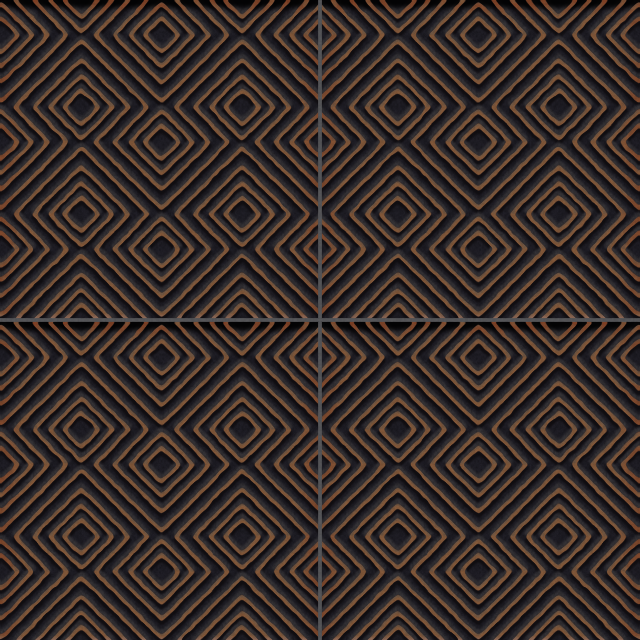
A WebGL 1 fragment shader for this pattern:

```glsl
precision highp float;
// Two by two embossed tiles: bronze ridges form nested diamonds joined by zigzags.
// Each point is measured to its closest diamond centre; four radii give the ridges.
// Offset samples of the same field shade the relief, and noise adds wear.

uniform vec2 u_resolution;

// Lengths are in tile widths; the canvas is two tiles wide.
const float COLUMN = 0.2513;      // between diamond columns
const float ROW = 0.3346;         // between diamonds in one column
const float DROP = 0.1094;        // shift of every other column
const float PITCH = 1.0078;       // start of the second tile row
const float GROUT_HALF = 0.0056;
const float RIDGE_HALF = 0.0061;
const float CORNER = 0.0065;
const vec4 RADII = vec4(0.0573, 0.1012, 0.1510, 0.2097);

float hash(vec2 p) {
  return fract(sin(dot(p, vec2(127.1, 311.7))) * 43758.5453);
}

float noise(vec2 p) {
  vec2 i = floor(p);
  vec2 f = fract(p);
  f = f * f * (3.0 - 2.0 * f);
  float low = mix(hash(i), hash(i + vec2(1.0, 0.0)), f.x);
  float high = mix(hash(i + vec2(0.0, 1.0)), hash(i + vec2(1.0, 1.0)), f.x);
  return mix(low, high, f.y);
}

float fbm(vec2 p) {
  float sum = 0.0;
  float gain = 0.5;
  for (int i = 0; i < 4; i++) {
    sum += gain * noise(p);
    p = p * 2.03 + 7.1;
    gain *= 0.5;
  }
  return sum / 0.9375;
}

// Diamond distance with rounded corners.
float diamond(float x, float y) {
  return sqrt(x * x + CORNER * CORNER) + sqrt(y * y + CORNER * CORNER);
}

// Distance to the middle of the closest ridge.
float ridgeDistance(vec2 p) {
  float x = abs(mod(p.x + 0.0078, 2.0 * COLUMN) - COLUMN);
  float y = mod(p.y, ROW);
  float upperBand = step(y, DROP);
  float rowA = mix(ROW - y, y, upperBand);
  float rowB = abs(y - DROP);
  float toA = diamond(x, rowA);
  float toB = diamond(COLUMN - x, rowB);
  float nearA = step(rowA, rowB);
  float first = mix(toB, toA, nearA);
  float second = mix(toA, toB, nearA);
  float limit = 0.5 * (COLUMN + ROW - DROP);
  float reach = first < limit ? first : second;
  vec4 d = abs(vec4(reach) - RADII);
  return min(min(d.x, d.y), min(d.z, d.w)) * 0.7071;
}

// Slight hand-made waviness of the ridges.
vec2 wobble(vec2 p) {
  return p + 0.0035 * (vec2(noise(p * 45.0), noise(p * 45.0 + 31.0)) - 0.5);
}

vec3 groundColor(vec2 p, float distUp, float distDown) {
  float grain = fbm(p * vec2(190.0, 150.0));
  vec3 color = vec3(0.108, 0.103, 0.130) * (0.78 + 0.44 * grain);
  float glow = 1.0 - smoothstep(0.003, 0.014, distDown);
  float shadow = 1.0 - smoothstep(0.003, 0.013, distUp);
  color = mix(color, vec3(0.27, 0.26, 0.26), 0.55 * glow * (0.6 + 0.6 * grain));
  color = mix(color, vec3(0.045, 0.035, 0.045), 0.75 * shadow * (1.0 - glow));
  return color * mix(0.12, 1.0, smoothstep(0.008, 0.038, p.y));
}

vec3 ridgeColor(vec2 p, float dist, float distUp, float distDown) {
  float lowerSide = clamp((distDown - distUp) / 0.024 + 0.5, 0.0, 1.0);
  float patches = fbm(p * 22.0);
  vec3 color = mix(vec3(0.41, 0.32, 0.25), vec3(0.49, 0.33, 0.215),
                   smoothstep(0.1, 0.6, lowerSide + 0.5 * (patches - 0.5)));
  // Rust gathers on the rim of the tile, pale rubbing along its foot.
  float sides = 1.0 - smoothstep(0.0, 0.08, min(p.x, 1.0 - p.x));
  float top = 1.0 - smoothstep(0.0, 0.055, p.y);
  float rust = max(0.65 * sides, top) * smoothstep(0.2, 0.6, patches);
  color = mix(color, vec3(0.47, 0.22, 0.12), 0.85 * rust);
  color = mix(color, vec3(0.56, 0.42, 0.36), 0.7 * smoothstep(0.978, 0.992, p.y));
  color *= 0.90 + 0.20 * fbm(p * 160.0);
  return mix(color, vec3(0.24, 0.15, 0.12), 0.6 * smoothstep(0.0038, 0.0065, dist));
}

void main() {
  vec2 canvas = 2.0 * gl_FragCoord.xy / u_resolution;
  float pixel = 2.0 / min(u_resolution.x, u_resolution.y);

  // Tiles mirror left to right and repeat downwards, wear included.
  float down = 2.0 - canvas.y;
  vec2 tile = vec2(abs(canvas.x - 1.0), down - PITCH * step(1.0, down));

  vec2 p = wobble(tile);
  vec2 lean = vec2(0.0, 0.011);
  float dist = ridgeDistance(p);
  float distUp = ridgeDistance(p - lean);
  float distDown = ridgeDistance(p + lean);

  // Ridges thin out at small chips.
  float chips = smoothstep(0.72, 0.90, noise(tile * 36.0 + 5.0));
  float halfWidth = RIDGE_HALF - 0.0013 * chips + 0.0010 * (noise(tile * 90.0) - 0.5);
  float ridge = 1.0 - smoothstep(halfWidth - 0.6 * pixel, halfWidth + 0.6 * pixel, dist);
  vec3 color = mix(groundColor(tile, distUp, distDown),
                   ridgeColor(tile, dist, distUp, distDown), ridge);

  // Grout cross between the tiles.
  float seam = min(tile.x, abs(down - 1.0));
  float grout = 1.0 - smoothstep(GROUT_HALF - 0.5 * pixel, GROUT_HALF + 0.5 * pixel, seam);
  vec3 groutColor = vec3(0.325, 0.325, 0.335) * (0.95 + 0.10 * noise(canvas * 200.0));
  gl_FragColor = vec4(mix(color, groutColor, grout), 1.0);
}
```
